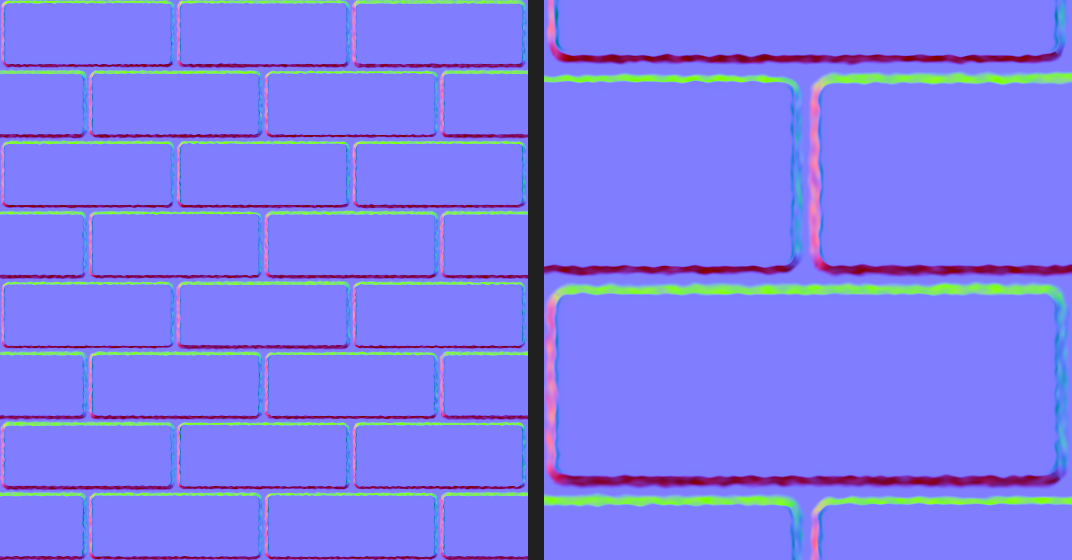
Left: the whole. Right: its middle third, enlarged.
Reproduce this texture map procedurally as a Shadertoy shader.

```glsl
// Layout, in units of the canvas height
const vec2  PITCH       = vec2(0.3138, 0.1256);
const vec2  HALF_SIZE   = vec2(0.1518, 0.0565);
const float FIRST_ROW   = 0.0605;   // centre of the lowest course
const float COLUMNS     = 3.0;
const float CORNER      = 0.0108;

// Bevel and wear
const float BEVEL_MIN   = 0.0018;
const float BEVEL_MAX   = 0.0032;
const float WOBBLE      = 0.0013;
const float WOBBLE_FREQ = 120.0;
const vec2  SIDE_GRAIN  = vec2(0.42, 0.34);
const vec2  FLAT_GRAIN  = vec2(0.14, 0.30);
const vec2  GRAIN_FREQ  = vec2(110.0, 230.0);   // along and across an edge
const float GROOVE_IN   = 0.0032;   // inset of the side groove
const float GROOVE_W    = 0.0011;
const float GROOVE_TILT = 0.70;

// Slopes and encoding
const float LEFT_TILT   = 0.78;
const float RIGHT_TILT  = 0.35;
const float TOP_TILT    = 0.91;
const float BOTTOM_TILT = 0.93;
const vec3  FLAT_COLOUR = vec3(0.50, 0.49, 1.00);
const vec2  BLUE_LOSS   = vec2(0.35, 0.83);

vec2 hash2(vec2 p) {
    vec3 a = fract(vec3(p.xyx) * vec3(0.1031, 0.1030, 0.0973));
    a += dot(a, a.yzx + 33.33);
    return fract((a.xx + a.yz) * a.zy);
}

float cornerRamp(vec2 cell, vec2 corner, vec2 f) {
    return dot(hash2(cell + corner) * 2.0 - 1.0, f - corner);
}

float gradientNoise(vec2 p) {
    vec2 i = floor(p), f = fract(p);
    vec2 u = f * f * f * (f * (f * 6.0 - 15.0) + 10.0);
    float low  = mix(cornerRamp(i, vec2(0, 0), f), cornerRamp(i, vec2(1, 0), f), u.x);
    float high = mix(cornerRamp(i, vec2(0, 1), f), cornerRamp(i, vec2(1, 1), f), u.x);
    return 1.6 * mix(low, high, u.y);
}

// Distance to a rounded box in x, outward direction in yz
vec3 roundedBox(vec2 q) {
    vec2 a = abs(q) - HALF_SIZE + CORNER;
    float d = length(max(a, 0.0)) + min(max(a.x, a.y), 0.0) - CORNER;
    return vec3(d, normalize(max(a, 1e-5)) * sign(q));
}

// Running bond: every other course shifts by half a brick
vec2 brickCell(vec2 p, out vec2 id) {
    float row = floor((p.y - FIRST_ROW) / PITCH.y + 0.5);
    float shift = 0.5 * mod(row, 2.0);
    float column = floor(p.x / PITCH.x - shift + 0.5);
    id = vec2(mod(column, COLUMNS), row);
    return p - vec2((column + shift) * PITCH.x, FIRST_ROW + row * PITCH.y);
}

// Streaks that run along the edge they lie on
vec2 edgeGrain(vec2 p, float flatness) {
    vec2 g = p * (flatness > 0.5 ? GRAIN_FREQ : GRAIN_FREQ.yx);
    vec2 grain = vec2(gradientNoise(g), gradientNoise(g + 71.3));
    return grain * mix(SIDE_GRAIN, FLAT_GRAIN, flatness);
}

vec2 surfaceSlope(vec2 p, float pixel) {
    vec2 id;
    vec2 q = brickCell(p, id);
    vec3 box = roundedBox(q);
    vec2 outward = box.yz;
    float flatness = outward.y * outward.y;
    vec2 wear = hash2(id + 17.0);

    // Chipped edge with a bevel width that drifts along each brick
    float d = box.x + WOBBLE * gradientNoise(p * WOBBLE_FREQ + id * 40.0);
    float drift = 0.35 * gradientNoise(p * 9.0 + id * 20.0);
    float w = mix(BEVEL_MIN, BEVEL_MAX, clamp(wear.x + drift, 0.0, 1.0));
    float soft = 0.4 * pixel;
    float band = smoothstep(-w - soft, -0.5 * w, d)
               * (1.0 - smoothstep(0.5 * w, 1.7 * w + soft, d));

    // Edge tilt, roughened by fine grain
    vec2 tilt = vec2(outward.x < 0.0 ? LEFT_TILT : RIGHT_TILT,
                     outward.y < 0.0 ? BOTTOM_TILT : TOP_TILT);
    vec2 slope = vec2(-1.0, 1.0) * tilt * outward;
    slope.y += 0.18 * max(outward.x, 0.0) * (1.0 - flatness);
    slope += edgeGrain(p, flatness);
    slope *= band * mix(1.05, 0.95, wear.x);

    // Thin groove just inside the upright edges
    float g = (d + GROOVE_IN) / max(GROOVE_W, 0.5 * pixel);
    float broken = 0.8 + 0.9 * gradientNoise(p * WOBBLE_FREQ + 31.7);
    slope.x -= GROOVE_TILT * mix(0.6, 1.4, wear.y) * broken
             * (1.0 - flatness) * exp(-g * g);
    return slope;
}

void mainImage(out vec4 fragColor, in vec2 fragCoord) {
    vec2 p = fragCoord / iResolution.y;
    vec2 slope = surfaceSlope(p, 1.0 / iResolution.y);

    // Encode the slope as a tangent-space normal
    vec3 colour = FLAT_COLOUR;
    colour.rg += 0.5 * slope;
    colour.b -= dot(BLUE_LOSS, slope * slope);
    fragColor = vec4(clamp(colour, 0.0, 1.0), 1.0);
}
```
